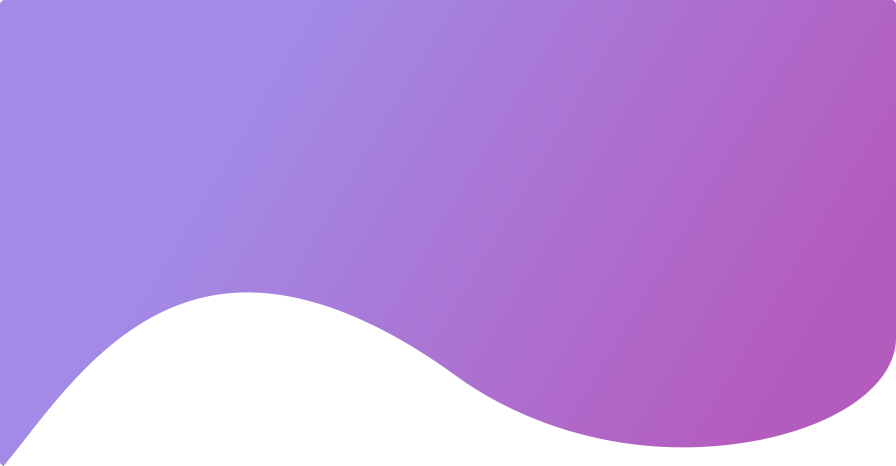
This background is drawn by a Shadertoy shader. Its source:

```glsl
// Draws a violet-to-magenta gradient panel with a smooth wavy lower edge on white.

// Design space: height 1, origin at the lower left
const vec2 PANEL_SIZE = vec2(1.92, 1.0);
const float CORNER_RADIUS = 0.01;

// Colours
const vec3 VIOLET = vec3(0.637, 0.541, 0.902);
const vec3 MAGENTA = vec3(0.706, 0.360, 0.745);
const vec3 PAPER = vec3(1.0);

// Gradient axis and its extent, measured from the upper left corner
const vec2 GRADIENT_AXIS = vec2(0.86, -0.51);
const float GRADIENT_START = 0.578;
const float GRADIENT_END = 1.86;

// Wave knots: tip, crest, inflection, trough
const vec2 TIP = vec2(0.0075, 0.0);
const vec2 CREST = vec2(0.53, 0.3725);
const vec2 INFLECTION = vec2(0.975, 0.195);
const vec2 TROUGH = vec2(1.4625, 0.04);

// Handles between the knots
const vec2 TIP_OUT = vec2(0.1125, 0.125);
const vec2 CREST_IN = vec2(0.2625, 0.3725);
const vec2 CREST_OUT = vec2(0.68, 0.3725);
const vec2 INFLECTION_IN = vec2(0.8375, 0.295);
const vec2 INFLECTION_OUT = vec2(1.1125, 0.095);
const vec2 TROUGH_IN = vec2(1.2875, 0.04);

// Quarter ellipse that closes the wave on the right
const vec2 BOWL_CENTER = vec2(1.4625, 0.275);
const vec2 BOWL_RADII = vec2(0.4575, 0.235);

const int SOLVE_STEPS = 18;

vec2 bezier(vec2 a, vec2 b, vec2 c, vec2 d, float t) {
    float s = 1.0 - t;
    return s * s * s * a + 3.0 * s * s * t * b + 3.0 * s * t * t * c + t * t * t * d;
}

vec2 bezierTangent(vec2 a, vec2 b, vec2 c, vec2 d, float t) {
    float s = 1.0 - t;
    return s * s * (b - a) + 2.0 * s * t * (c - b) + t * t * (d - c);
}

// Signed distance estimate to a curve that runs left to right, positive above
float aboveCurve(vec2 p, vec2 a, vec2 b, vec2 c, vec2 d) {
    float low = 0.0, high = 1.0;
    for (int i = 0; i < SOLVE_STEPS; i++) {
        float mid = 0.5 * (low + high);
        if (bezier(a, b, c, d, mid).x < p.x) low = mid;
        else high = mid;
    }
    float t = 0.5 * (low + high);
    vec2 tangent = normalize(bezierTangent(a, b, c, d, t));
    return (p.y - bezier(a, b, c, d, t).y) * tangent.x;
}

// Signed distance estimate to the bowl, positive inside or above it
float aboveBowl(vec2 p) {
    vec2 q = p - BOWL_CENTER;
    q.y = min(q.y, 0.0);
    vec2 scaled = q / BOWL_RADII;
    float k = length(scaled);
    float slope = length(scaled / BOWL_RADII) / max(k, 1e-4);
    return (1.0 - k) / max(slope, 1e-4);
}

float aboveWave(vec2 p) {
    if (p.x < CREST.x) return aboveCurve(p, TIP, TIP_OUT, CREST_IN, CREST);
    if (p.x < INFLECTION.x) return aboveCurve(p, CREST, CREST_OUT, INFLECTION_IN, INFLECTION);
    if (p.x < TROUGH.x) return aboveCurve(p, INFLECTION, INFLECTION_OUT, TROUGH_IN, TROUGH);
    return aboveBowl(p);
}

float roundedBox(vec2 p, vec2 halfSize, float radius) {
    vec2 q = abs(p) - halfSize + radius;
    return length(max(q, 0.0)) + min(max(q.x, q.y), 0.0) - radius;
}

void mainImage(out vec4 fragColor, in vec2 fragCoord) {
    vec2 p = fragCoord / iResolution.xy * PANEL_SIZE;
    float pixel = 1.0 / iResolution.y;

    // Diagonal gradient
    float along = dot(p - vec2(0.0, PANEL_SIZE.y), GRADIENT_AXIS);
    float blend = clamp((along - GRADIENT_START) / (GRADIENT_END - GRADIENT_START), 0.0, 1.0);
    vec3 panel = mix(VIOLET, MAGENTA, blend);

    // Panel shape: rounded box cut by the wave
    float box = roundedBox(p - 0.5 * PANEL_SIZE, 0.5 * PANEL_SIZE, CORNER_RADIUS);
    float inside = min(aboveWave(p), -box);
    float coverage = clamp(inside / pixel + 0.5, 0.0, 1.0);

    fragColor = vec4(mix(PAPER, panel, coverage), 1.0);
}
```
